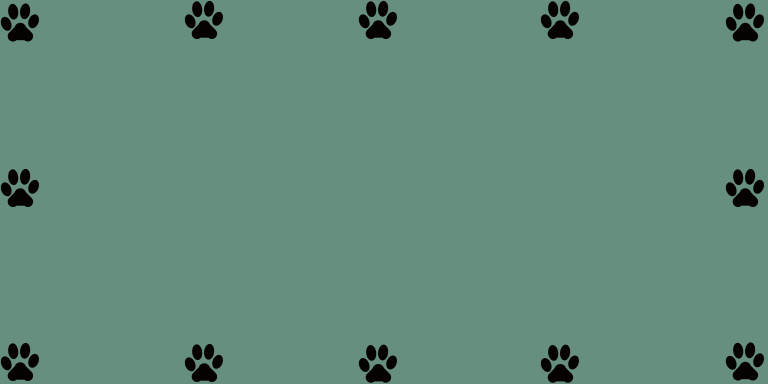
Reproduce this background procedurally as a Shadertoy shader.

```glsl
// A flat sage green field framed by a ring of dark paw prints.
// Each paw is a union of four tilted ellipses (toes) and a rounded
// triangle (pad), placed by a loop over the border of a 5 x 3 grid.

const vec3 SAGE = vec3(0.404, 0.561, 0.498);
const vec3 INK = vec3(0.025, 0.008, 0.006);

const float UNITS_HIGH = 384.0;  // layout units in the canvas height
const int COLUMNS = 5;
const float COLUMN_X[5] = float[5](20.0, 204.0, 378.0, 560.0, 745.0);
const float TOP_Y[5] = float[5](361.5, 364.0, 364.0, 364.0, 361.5);
const float BOTTOM_Y[5] = float[5](22.0, 21.0, 20.3, 20.3, 22.5);
const float MIDDLE_Y = 196.0;

const vec2 OUTER_TOE = vec2(5.0, 7.2);
const vec2 INNER_TOE = vec2(5.0, 7.9);
const float OUTER_TILT = 0.38;
const float INNER_TILT = 0.12;

// Approximate distance to an ellipse; positive tilt leans it right.
float toe(vec2 p, vec2 center, vec2 radii, float tilt) {
    float c = cos(tilt), s = sin(tilt);
    p -= center;
    p = vec2(c * p.x - s * p.y, s * p.x + c * p.y);
    float scaled = length(p / radii);
    float slope = length(p / (radii * radii));
    return scaled * (scaled - 1.0) / max(slope, 1e-4);
}

float capsule(vec2 p, vec2 a, vec2 b, float radius) {
    vec2 ab = b - a;
    float t = clamp(dot(p - a, ab) / dot(ab, ab), 0.0, 1.0);
    return length(p - a - t * ab) - radius;
}

// Rounded triangle with a shallow notch along its base.
float pad(vec2 p) {
    const vec2 TIP = vec2(0.3, -6.2);
    const vec2 LEFT = vec2(-7.0, -13.7);
    const vec2 RIGHT = vec2(7.8, -13.7);
    float d = min(capsule(p, TIP, LEFT, 5.3), capsule(p, TIP, RIGHT, 5.3));
    d = min(d, length(p - TIP) - 5.9);
    return min(d, capsule(p, LEFT + vec2(0.0, 0.7), RIGHT + vec2(0.0, 0.7), 4.7));
}

float paw(vec2 p) {
    float d = pad(p);
    d = min(d, toe(p, vec2(-13.8, -1.3), OUTER_TOE, -OUTER_TILT));
    d = min(d, toe(p, vec2(13.6, 1.2), OUTER_TOE, OUTER_TILT));
    d = min(d, toe(p, vec2(-6.8, 10.8), INNER_TOE, -INNER_TILT));
    return min(d, toe(p, vec2(5.1, 11.2), INNER_TOE, INNER_TILT));
}

void mainImage(out vec4 fragColor, in vec2 fragCoord) {
    float pixel = UNITS_HIGH / iResolution.y;
    vec2 p = fragCoord * pixel;

    // Top and bottom rows, plus the two side paws.
    float d = 1e5;
    for (int i = 0; i < COLUMNS; i++) {
        d = min(d, paw(p - vec2(COLUMN_X[i], TOP_Y[i])));
        d = min(d, paw(p - vec2(COLUMN_X[i], BOTTOM_Y[i])));
        if (i == 0 || i == COLUMNS - 1)
            d = min(d, paw(p - vec2(COLUMN_X[i], MIDDLE_Y)));
    }

    float coverage = clamp(0.5 - d / pixel, 0.0, 1.0);
    fragColor = vec4(mix(SAGE, INK, coverage), 1.0);
}
```
